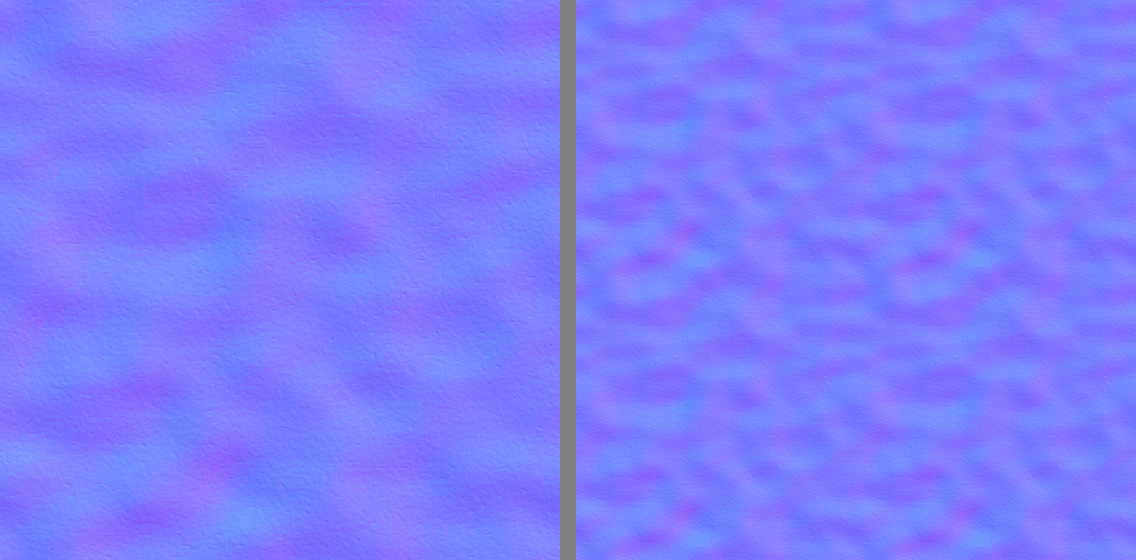
Left, the tile; right, the same tile 2 across and 2 down.
This texture map is drawn by a three.js fragment shader. Its source:

```glsl
varying vec2 vUv;

// Unit gradient at a lattice corner, wrapped to the period
vec2 cornerGradient(vec2 cell, vec2 period, float seed) {
  cell = mod(cell, period);
  float h = fract(sin(dot(cell, vec2(127.1, 311.7)) + seed * 17.3) * 43758.5453);
  return vec2(cos(h * 6.28319), sin(h * 6.28319));
}

// Gradient noise that repeats once per unit of uv
float tileNoise(vec2 uv, vec2 period, float seed) {
  vec2 p = uv * period;
  vec2 i = floor(p);
  vec2 f = p - i;
  vec2 w = f * f * f * (f * (f * 6.0 - 15.0) + 10.0);
  vec2 e = vec2(1.0, 0.0);
  float a = dot(cornerGradient(i, period, seed), f);
  float b = dot(cornerGradient(i + e.xy, period, seed), f - e.xy);
  float c = dot(cornerGradient(i + e.yx, period, seed), f - e.yx);
  float d = dot(cornerGradient(i + e.xx, period, seed), f - e.xx);
  return mix(mix(a, b, w.x), mix(c, d, w.x), w.y);
}

float surfaceHeight(vec2 uv) {
  // Whole-number shears keep the tiling and lean features either way
  vec2 leanRight = vec2(uv.x + uv.y, uv.y);
  vec2 leanLeft = vec2(uv.x - uv.y, uv.y);

  // Broad soft undulation
  float h = 0.0135 * tileNoise(uv, vec2(6.0, 8.0), 1.0);
  h += 0.0050 * tileNoise(leanRight, vec2(5.0, 4.0), 2.0);
  h += 0.0050 * tileNoise(leanLeft, vec2(4.0, 5.0), 3.0);
  h += 0.0025 * tileNoise(uv, vec2(11.0, 13.0), 4.0);

  // Faint rows and fine grain
  h += 0.00016 * tileNoise(uv, vec2(5.0, 60.0), 5.0);
  h += 0.00028 * tileNoise(uv, vec2(68.0, 72.0), 6.0);
  h += 0.00030 * tileNoise(uv, vec2(128.0, 136.0), 7.0);

  // Sparse round pits, bumps and a few short scratches
  float pits = tileNoise(uv, vec2(92.0, 100.0), 8.0);
  h -= 0.00040 * smoothstep(0.24, 0.58, pits);
  h += 0.00025 * smoothstep(0.28, 0.58, -pits);
  h -= 0.00016 * smoothstep(0.38, 0.62, tileNoise(leanRight, vec2(100.0, 50.0), 9.0));
  return h;
}

void main() {
  // Slope by central differences
  vec2 e = vec2(0.001, 0.0);
  vec2 slope = vec2(
    surfaceHeight(vUv + e.xy) - surfaceHeight(vUv - e.xy),
    surfaceHeight(vUv + e.yx) - surfaceHeight(vUv - e.yx)) / (2.0 * e.x);

  // Pack the slightly tilted normal into colour
  vec3 normal = normalize(vec3(-slope - vec2(0.020, 0.026), 1.0));
  gl_FragColor = vec4(normal * 0.5 + 0.5, 1.0);
}
```
